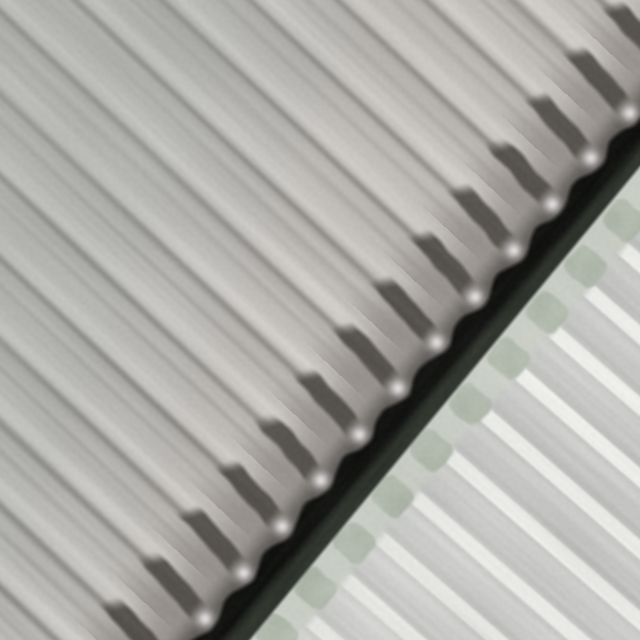
Reproduce this texture procedurally as a three.js fragment shader.

```glsl
// Two ribbed translucent panels meeting at a dark diagonal seam, softly focused.
// The plane is rotated into seam axes (along, away); ribs, shadow notches,
// glints and pads are then repeated along the seam with mod.
varying vec2 vUv;

vec2 gradientAt(vec2 cell) {
  float h = fract(sin(dot(cell, vec2(127.1, 311.7))) * 4375.85);
  return vec2(cos(6.2832 * h), sin(6.2832 * h));
}

// Gradient noise, roughly -0.7 to 0.7
float noise(vec2 p) {
  vec2 i = floor(p), f = fract(p);
  vec2 w = f * f * f * (f * (f * 6.0 - 15.0) + 10.0);
  float a = dot(gradientAt(i), f);
  float b = dot(gradientAt(i + vec2(1, 0)), f - vec2(1, 0));
  float c = dot(gradientAt(i + vec2(0, 1)), f - vec2(0, 1));
  float d = dot(gradientAt(i + vec2(1, 1)), f - vec2(1, 1));
  return mix(mix(a, b, w.x), mix(c, d, w.x), w.y);
}

// Signed offset from the nearest repeat
float repeat(float x, float period) {
  return mod(x + 0.5 * period, period) - 0.5 * period;
}

// Soft bump of height 1 around zero
float bump(float x, float width) {
  return exp(-x * x / (width * width));
}

float roundBox(vec2 p, vec2 halfSize, float radius) {
  vec2 q = abs(p) - halfSize + radius;
  return length(max(q, 0.0)) + min(max(q.x, q.y), 0.0) - radius;
}

// Upper panel: rounded ribs, each ending in a dark notch beside the seam
vec3 upperPanel(float along, float away, float pitch) {
  float rib = along - 0.056 * away;
  float u = repeat(rib, pitch) / pitch;
  float id = floor(rib / pitch + 0.5);
  float fade = mix(1.0, 0.65, smoothstep(0.2, 0.8, away));
  float streak = noise(vec2(rib * 95.0, away * 2.5));

  vec3 col = mix(vec3(0.745, 0.73, 0.715), vec3(0.695, 0.7, 0.685),
                 smoothstep(0.1, 0.75, away - 0.3 * along));
  float relief = 0.065 * bump(u - 0.24, 0.16) - 0.16 * bump(u - 0.03, 0.075)
               - 0.05 * bump(u + 0.3, 0.06) - 0.02 * bump(u + 0.12, 0.1);
  col += fade * relief + 0.035 * streak;

  // Brownish shade gathering toward the seam
  col = mix(col, vec3(0.56, 0.54, 0.52),
            0.8 * (1.0 - smoothstep(0.035, 0.15, away + 0.05 * u)));
  col *= 1.0 - 0.4 * (1.0 - smoothstep(-0.015, 0.03, away));

  // Slanted notch with a pointed far end
  float x = repeat(rib - 0.09 * away, pitch);
  float wobble = 0.004 * noise(vec2(id * 3.7, away * 30.0));
  float side = 1.0 - smoothstep(0.011, 0.021, abs(x + wobble));
  float tip = 1.0 - smoothstep(0.108, 0.136, away + 0.65 * x + wobble);
  float foot = smoothstep(0.002, 0.027, away);
  vec3 notch = vec3(0.32, 0.305, 0.285) + 0.025 * streak;
  col = mix(col, notch, 0.93 * side * tip * foot);

  // Moulded glint at the foot of each rib
  vec2 g = vec2(repeat(along, pitch), away + 0.002);
  g += 0.0015 * noise(vec2(id * 5.1, 2.3));
  float glint = exp(-dot(g, g) / 0.00017);
  return mix(col, vec3(0.91, 0.9, 0.9), 0.9 * glint);
}

// Lower panel: narrow bright ribs behind a row of greenish pads
vec3 lowerPanel(float along, float away, float pitch) {
  float ribPitch = 0.0843;
  float rib = along - 0.018 * (away + 0.135) - 0.0465;
  float u = repeat(rib, ribPitch) / ribPitch;
  float depth = smoothstep(0.1, 0.2, -away);
  float contrast = mix(0.45, 1.0, smoothstep(-0.4, 0.0, along));

  vec3 col = mix(vec3(0.81, 0.815, 0.80), vec3(0.77, 0.775, 0.765), contrast);
  col += 0.035 * bump(u + 0.32, 0.1) - 0.03 * bump(u - 0.24, 0.07);
  float bright = 1.0 - smoothstep(0.1, 0.18, abs(u));
  bright *= smoothstep(0.12, 0.14, -away);
  col = mix(col, vec3(0.92, 0.925, 0.91), bright * mix(0.55, 1.0, contrast));
  col += 0.03 * depth * noise(vec2(rib * 110.0, away * 4.0));

  // Pale strip and its rounded pads
  float strip = 1.0 - smoothstep(0.118, 0.136, -away);
  col = mix(col, vec3(0.79, 0.81, 0.77), 0.8 * strip);
  vec2 p = vec2(repeat(along - 0.053, pitch), away + 0.104);
  p += 0.003 * vec2(noise(vec2(along, away) * 45.0));
  float pad = 1.0 - smoothstep(-0.004, 0.004,
                               roundBox(p, vec2(0.026, 0.029), 0.014));
  vec3 padColor = vec3(0.68, 0.71, 0.66) + 0.05 * noise(vec2(along, away) * 28.0);
  return mix(col, padColor, 0.85 * pad);
}

void main() {
  vec2 q = vUv - vec2(0.681, 0.466);
  float along = dot(q, vec2(0.643, 0.766));
  float away = dot(q, vec2(-0.766, 0.643));
  float pitch = 0.0938;

  // Seam: scalloped upper edge, straight and slightly tapering lower edge
  float top = -0.014 - 0.007 * cos(6.2832 * along / pitch)
            + 0.003 * noise(vec2(along * 40.0, 1.7));
  float bottom = -0.072 + 0.009 * along;
  vec3 seam = mix(vec3(0.19, 0.21, 0.18), vec3(0.075, 0.08, 0.07),
                  smoothstep(-0.058, -0.036, away));
  seam += 0.025 * noise(vec2(along * 12.0, away * 90.0));

  vec3 col = mix(seam, upperPanel(along, away, pitch),
                 smoothstep(top - 0.005, top + 0.006, away));
  col = mix(lowerPanel(along, away, pitch), col,
            smoothstep(bottom - 0.004, bottom + 0.004, away));

  // Cloudy tone and fine grain
  col += 0.02 * noise(vUv * 6.0) + 0.014 * noise(vUv * 130.0);
  gl_FragColor = vec4(clamp(col, 0.0, 1.0), 1.0);
}
```
